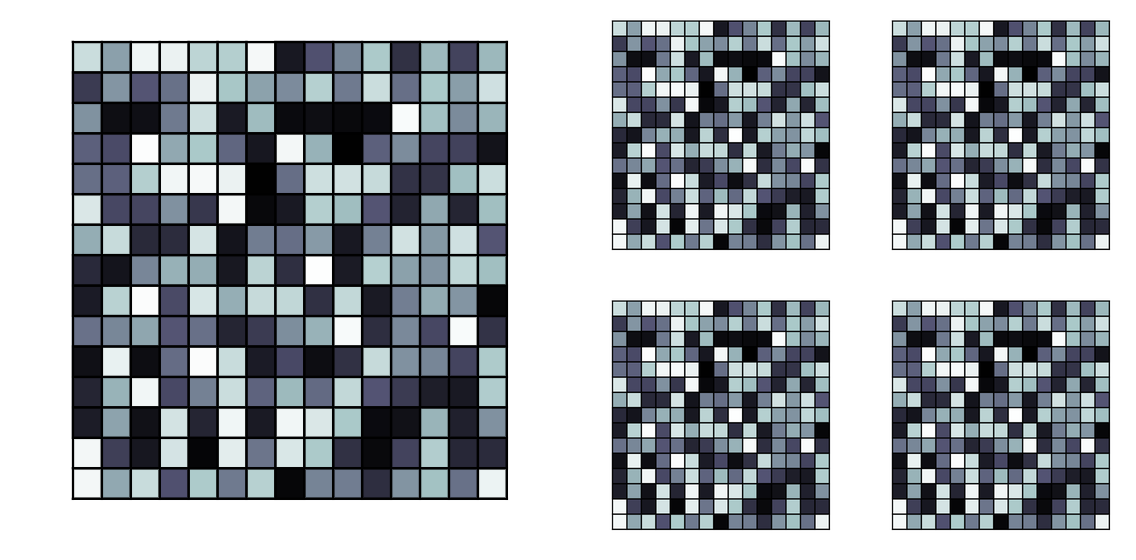
Left, the tile; right, the same tile 2 across and 2 down.
Write a three.js fragment shader that draws this pattern.

```glsl
// Heat map of 15 by 15 randomly shaded blue-grey cells with black rules on a white margin.
#define CELLS 15.0
#define GRID_MIN vec2(0.1302, 0.1094)
#define GRID_MAX vec2(0.9050, 0.9250)
#define LINE_WIDTH 0.0046
#define SEED 3.7
#define PAPER vec3(1.0)
#define INK vec3(0.0)
#define SLATE vec3(0.319, 0.319, 0.444)
#define MIST vec3(0.652, 0.777, 0.778)

varying vec2 vUv;

float hash(vec2 cell) {
  return fract(sin(dot(cell + SEED, vec2(12.9898, 78.233))) * 43758.5);
}

// Piecewise ramp: black, slate, mist, white
vec3 boneRamp(float t) {
  vec3 color = mix(vec3(0.0), SLATE, clamp(t / 0.365, 0.0, 1.0));
  color = mix(color, MIST, clamp((t - 0.365) / 0.381, 0.0, 1.0));
  return mix(color, vec3(1.0), clamp((t - 0.746) / 0.254, 0.0, 1.0));
}

// Coverage of the region where the distance is negative
float fill(float distance, float blur) {
  return 1.0 - smoothstep(-blur, blur, distance);
}

void main() {
  vec2 pitch = (GRID_MAX - GRID_MIN) / CELLS;
  vec2 gridPos = (vUv - GRID_MIN) / pitch;
  float blur = 0.6 * max(fwidth(vUv.x), fwidth(vUv.y));

  // One random shade per cell
  vec2 cell = clamp(floor(gridPos), 0.0, CELLS - 1.0);
  vec3 color = boneRamp(hash(cell));

  // Rules centred on the cell borders
  vec2 toRule = abs(fract(gridPos + 0.5) - 0.5) * pitch;
  float rule = min(toRule.x, toRule.y) - 0.5 * LINE_WIDTH;
  color = mix(color, INK, fill(rule, blur));

  // White margin outside the outer rule
  vec2 outside = abs(vUv - 0.5 * (GRID_MIN + GRID_MAX)) - 0.5 * (GRID_MAX - GRID_MIN);
  float frame = max(outside.x, outside.y) - 0.5 * LINE_WIDTH;
  color = mix(PAPER, color, fill(frame, blur));

  gl_FragColor = vec4(color, 1.0);
}
```
